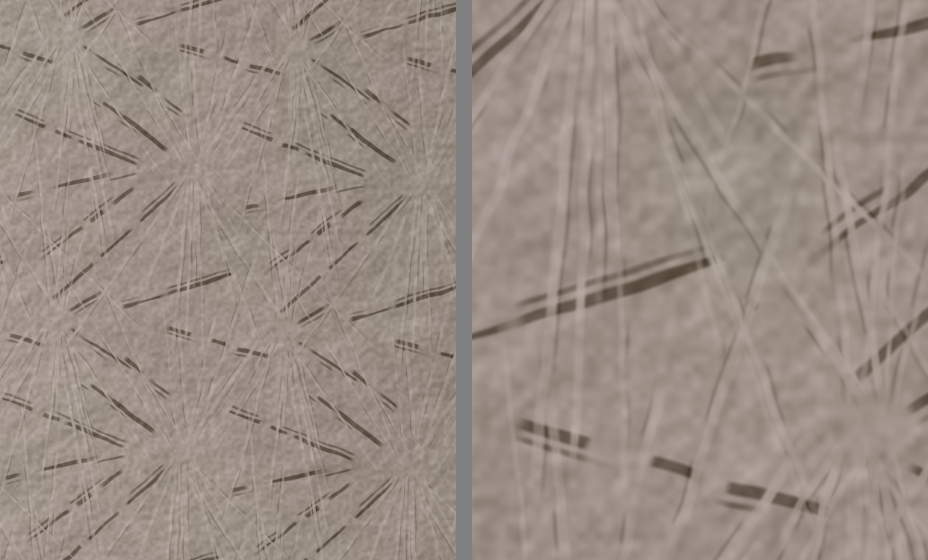
Left, the full canvas; right, a detail of the centre.
A Shadertoy shader for this texture:

```glsl
// Embossed plaster wallpaper: two interleaved lattices of hubs, each sending out
// pale raised threads and a fan of broken dark grooves. Threads cross over the
// grooves, and layered value noise gives the grainy, softly lit ground.

const vec2 CELL_A = vec2(0.406, -0.023);
const vec2 CELL_B = vec2(0.022, 0.505);
const vec2 HUB_RIGHT = vec2(0.124, 0.941);
const vec2 HUB_LEFT = vec2(0.349, 0.694);
const vec3 PLASTER = vec3(0.606, 0.557, 0.522);
const int THREADS = 22;
const int GROOVES = 5;

// Grooves: angle in degrees, start radius, end radius, extra tilt in degrees
const vec4 GROOVE[10] = vec4[10](
    vec4(-37.0, 0.035, 0.160, 3.0), vec4(-34.0, 0.145, 0.245, -5.0),
    vec4(-9.5, 0.200, 0.390, -7.0), vec4(12.0, 0.120, 0.325, 5.0),
    vec4(27.0, 0.025, 0.090, 3.0),
    vec4(165.0, 0.105, 0.340, -7.0), vec4(143.0, 0.065, 0.220, 0.0),
    vec4(185.0, 0.100, 0.320, 8.0), vec4(207.0, 0.110, 0.370, 10.0),
    vec4(222.0, 0.040, 0.340, 0.0));

float hash(vec2 p) {
    vec3 q = fract(vec3(p.xyx) * 0.1031);
    q += dot(q, q.yzx + 33.33);
    return fract((q.x + q.y) * q.z);
}

float noise(vec2 p) {
    vec2 i = floor(p), f = fract(p);
    f = f * f * (3.0 - 2.0 * f);
    return mix(mix(hash(i), hash(i + vec2(1, 0)), f.x),
               mix(hash(i + vec2(0, 1)), hash(i + vec2(1, 1)), f.x), f.y);
}

vec2 direction(float degrees) {
    float a = radians(degrees);
    return vec2(cos(a), sin(a));
}

// Position along and across a line through the origin
vec2 lineCoords(vec2 p, vec2 dir) {
    return vec2(dot(p, dir), dot(p, vec2(-dir.y, dir.x)));
}

float band(float d, float halfWidth, float blur) {
    return 1.0 - smoothstep(halfWidth - blur, halfWidth + blur, abs(d));
}

// One groove: a heavy broken line with a thinner companion beside it
float groove(vec2 p, vec4 g, float seed) {
    vec2 mid = direction(g.x) * 0.5 * (g.y + g.z);
    vec2 q = lineCoords(p - mid, direction(g.x + g.w));
    float halfLength = 0.5 * (g.z - g.y);
    if (abs(q.x) > halfLength + 0.01 || abs(q.y) > 0.025) return 0.0;
    float ends = band(q.x, halfLength, 0.006);
    float gaps = smoothstep(0.22, 0.45, noise(vec2(q.x * 42.0, seed * 7.3)));
    float gaps2 = smoothstep(0.45, 0.65, noise(vec2(q.x * 24.0, seed * 3.1 + 40.0)));
    float width = 0.0018 + 0.0024 * noise(vec2(q.x * 18.0, seed + 80.0));
    float side = hash(vec2(seed, 5.0)) < 0.5 ? -1.0 : 1.0;
    float heavy = band(q.y, width, 0.0016) * gaps;
    float thin = band(q.y - side * 0.0095, 0.0018, 0.0016) * gaps2 * 0.75;
    return ends * max(heavy, thin);
}

// One thread from the hub: x is the raised ridge, y the shadow along its side
vec2 thread(vec2 p, float seed) {
    float spread = hash(vec2(seed, 1.0)) + hash(vec2(seed, 2.0)) - 1.0;
    float angle = (hash(vec2(seed, 3.0)) < 0.45 ? 90.0 : 270.0) + spread * 58.0;
    float reach = mix(0.14, 0.48, hash(vec2(seed, 4.0)));
    vec2 q = lineCoords(p, direction(angle));
    if (q.x < 0.0 || q.x > reach || abs(q.y) > 0.025) return vec2(0.0);
    float offset = (hash(vec2(seed, 6.0)) - 0.5) * 0.026;
    float width = mix(0.0013, 0.0033, hash(vec2(seed, 8.0)));
    float fade = smoothstep(0.0, 0.03, q.x) * (1.0 - smoothstep(0.75 * reach, reach, q.x));
    float wear = smoothstep(0.15, 0.5, noise(vec2(q.x * 35.0, seed)));
    float ridge = band(q.y - offset, width, 0.0015);
    float shade = band(q.y - offset - width - 0.0018, 0.001, 0.0016);
    float scratch = smoothstep(0.4, 0.75, noise(vec2(q.x * 48.0, seed + 30.0)));
    return fade * vec2(ridge * mix(0.55, 1.0, wear), shade * scratch);
}

// All hubs of one lattice: x ridge, y thread shadow, z groove
vec3 hubs(vec2 p, vec2 origin, int kind) {
    mat2 cell = mat2(CELL_A, CELL_B);
    vec2 nearest = floor(inverse(cell) * (p - origin) + 0.5);
    vec3 relief = vec3(0.0);
    for (int j = -1; j <= 1; j++)
    for (int i = -1; i <= 1; i++) {
        vec2 q = p - origin - cell * (nearest + vec2(i, j));
        if (dot(q, q) > 0.26) continue;
        for (int n = 0; n < THREADS; n++)
            relief.xy = max(relief.xy, thread(q, float(n + kind * 50) + 11.0));
        for (int n = 0; n < GROOVES; n++) {
            int k = n + kind * GROOVES;
            relief.z = max(relief.z, groove(q, GROOVE[k], float(k) + 2.0));
        }
        relief.x = max(relief.x, 0.6 * exp(-dot(q, q) / 0.0006));
    }
    return relief;
}

// Grainy ground, lit from the upper left
float plaster(vec2 p) {
    vec2 slant = lineCoords(p, direction(28.0));
    float patches = noise(slant * vec2(14.0, 34.0)) - 0.5;
    float weave = noise(slant * vec2(45.0, 75.0) + 9.0) - 0.5;
    float grain = noise(p * 190.0) - 0.5;
    float bump = noise(p * 110.0) - noise(p * 110.0 + vec2(-0.45, 0.45));
    return 0.045 * patches + 0.045 * weave + 0.055 * grain + 0.07 * bump;
}

void mainImage(out vec4 fragColor, in vec2 fragCoord) {
    vec2 p = fragCoord / iResolution.y;
    vec2 wobble = vec2(noise(p * 38.0), noise(p * 38.0 + 70.0)) - 0.5;
    vec2 bent = p + 0.0035 * wobble;
    vec3 relief = max(hubs(bent, HUB_RIGHT, 0), hubs(bent, HUB_LEFT, 1));

    float tone = plaster(p) + 0.042 * relief.x;
    tone -= 0.085 * relief.y * (1.0 - relief.x);
    tone -= 0.23 * relief.z * (1.0 - 0.85 * relief.x);
    tone += 0.024 - 0.055 * p.x;

    // Faint pink and green drift over the surface
    float drift = noise(p * 7.0 + 20.0) - 0.5;
    vec3 tint = drift * vec3(0.012, -0.008, 0.014);
    fragColor = vec4(PLASTER + tone * vec3(1.0, 1.0, 1.06) + tint, 1.0);
}
```
